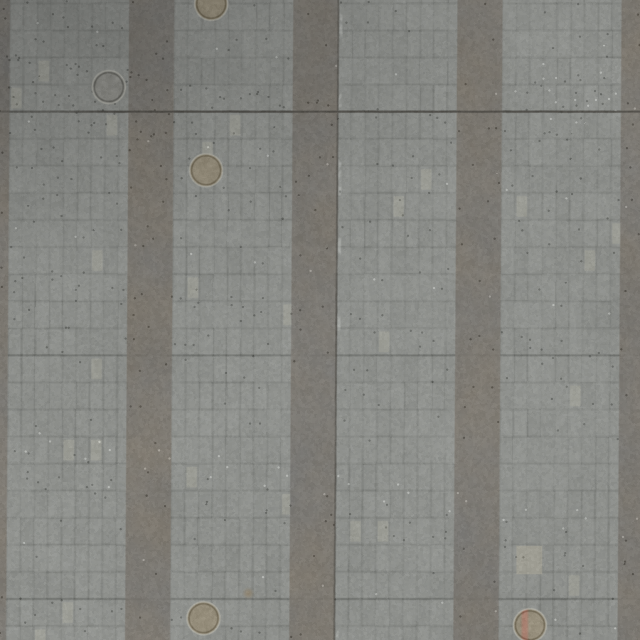
Give the GLSL for this texture, as a WebGL 1 fragment shader.

```glsl
precision highp float;
uniform vec2 u_resolution;

float hash(vec2 p) {
  return fract(sin(dot(p, vec2(41.3, 289.1))) * 4375.85);
}

// Cellular noise: x = distance to the nearest point, y = its random value
vec2 cells(vec2 p) {
  vec2 nearest = vec2(9.0, 0.0);
  for (int j = -1; j <= 1; j++)
    for (int i = -1; i <= 1; i++) {
      vec2 c = floor(p) + vec2(i, j);
      float d = length(c + vec2(hash(c), hash(c + 17.0)) - p);
      if (d < nearest.x) nearest = vec2(d, hash(c + 5.3));
    }
  return nearest;
}

// Layered sines, about -1 to 1
float mottle(vec2 p) {
  float sum = 0.0, amp = 0.5;
  for (int i = 0; i < 5; i++) {
    sum += amp * sin(p.x + 1.7 * sin(p.y * 0.8)) * sin(p.y + 1.3 * sin(p.x * 0.7));
    p = mat2(1.5, 1.1, -1.1, 1.5) * p + 2.3;
    amp *= 0.65;
  }
  return sum;
}

float line(float d, float halfWidth, float soft) {
  return 1.0 - smoothstep(halfWidth - soft, halfWidth + soft, abs(d));
}

// Signed distance to the nearest whole number
float toJoint(float x) {
  return fract(x + 0.5) - 0.5;
}

void main() {
  vec2 p = gl_FragCoord.xy / u_resolution;
  float px = 1.0 / min(u_resolution.x, u_resolution.y);
  float soft = max(px, 0.0012);
  float cloud = mottle(p * 9.0);

  // Slightly leaning strips, each starting with a dark band
  float s = (p.x - 0.0065 * p.y - 0.1953) / 0.2565;
  float strip = floor(s);
  float across = fract(s);
  float band = smoothstep(-soft, soft, toJoint(s) * 0.2565)
             * (1.0 - smoothstep(-soft, soft, (across - 0.275) * 0.2565));
  if (across > 0.5) band = smoothstep(-soft, soft, (across - 1.0) * 0.2565);
  float paved = 1.0 - band;

  // Upright bricks, stacked in line
  vec2 grid = vec2((across - 0.275) * 12.0, (p.y - 0.8255) / 0.0423);
  vec2 brick = floor(grid) + vec2(strip * 12.0, 0.0);
  float tone = hash(brick + 3.0) - 0.5;
  vec3 color = mix(vec3(0.548, 0.556, 0.542), vec3(0.478, 0.465, 0.44), band);
  color += tone * mix(0.022, 0.008, band);

  // Worn joints, with a stronger course every nine rows
  vec2 gap = vec2(toJoint(grid.x) * 0.0214, toJoint(grid.y) * 0.0423);
  float wear = 0.65 + 0.5 * mottle(p * 17.0 + 4.0);
  float upright = line(gap.x, 0.0018, 0.0017) * (0.25 + hash(brick + 8.0));
  float level = line(gap.y, 0.0018, 0.0017) * (0.6 + 0.5 * hash(brick + 11.0));
  float course = line(toJoint(grid.y / 9.0) * 0.3807, 0.0015, soft);
  color -= paved * (0.052 * upright * wear + 0.052 * level * (0.4 + 0.6 * wear));
  color -= (0.05 * paved + 0.015) * course;

  // Replaced pale bricks, more of them at the lower left
  float inset = line(gap.x, 0.0025, soft) + line(gap.y, 0.005, soft);
  float paleChance = 0.008 + 0.035 * (1.0 - smoothstep(0.1, 0.3, p.x)) * step(p.y, 0.6);
  float pale = step(1.0 - paleChance, hash(brick + 29.0)) * paved;
  color = mix(color, vec3(0.63, 0.63, 0.59), 0.55 * pale * clamp(1.0 - inset, 0.0, 1.0));
  vec2 slab = abs(p - vec2(0.827, 0.125)) - vec2(0.019, 0.021);
  color = mix(color, vec3(0.64, 0.63, 0.58), 0.75 * line(max(max(slab.x, slab.y), 0.0), 0.001, soft));

  // Soiling, brown tint on the bands and a rusty stain
  color += 0.014 * cloud;
  color += vec3(0.012, 0.002, -0.012) * band * mottle(p * 13.0 + 7.0);
  color = mix(color, vec3(0.56, 0.48, 0.36), 0.5 * line(length(p - vec2(0.388, 0.073)), 0.006, 0.005));

  // Specks: dark pits and small bright chips, crowded at the upper right
  vec2 speck = cells(p * 75.0);
  float chipped = exp(-200.0 * dot(p - vec2(0.9, 0.835), (p - vec2(0.9, 0.835)) * vec2(0.7, 1.6)));
  float soiled = exp(-9.0 * dot(p - vec2(0.05, 0.9), p - vec2(0.05, 0.9)));
  float dot1 = 1.0 - smoothstep(0.06, 0.2, speck.x);
  color -= 0.13 * dot1 * step(0.95 - 0.3 * chipped - 0.15 * soiled, speck.y);
  color += 0.14 * dot1 * step(speck.y, 0.012 + 0.15 * chipped);

  // Main expansion joints
  float ragged = 0.0004 * mottle(p * 90.0);
  float mainLevel = line(p.y - 0.8255 + ragged, 0.0016, soft);
  mainLevel *= 0.55 + 0.45 * smoothstep(0.08, 0.18, p.x);
  float mainUpright = line((s - 1.275) * 0.2565 + ragged, 0.0014, soft);
  color = mix(color, vec3(0.29, 0.28, 0.26), 0.8 * max(mainLevel, mainUpright * (0.75 + 0.25 * cloud)));
  float edgeChip = line((s - 1.275) * 0.2565 - 0.004, 0.0025, soft) * smoothstep(0.25, 0.6, mottle(p * 30.0));
  color += 0.09 * edgeChip;

  // Round inlaid lights with a pale rim
  for (int i = 0; i < 5; i++) {
    float n = float(i);
    float x = i == 1 ? 0.17 : 0.33 - 0.004 * n + (i == 4 ? 0.514 : 0.0);
    float y = i < 3 ? 0.994 - 0.13 * n : 0.067 - 0.011 * n;
    vec2 q = p - vec2(x, y);
    float r = length(q);
    vec3 lens = i == 1 ? vec3(0.54, 0.54, 0.52) : vec3(0.57, 0.54, 0.47);
    lens += 0.03 * mottle(q * 150.0 + n);
    if (i == 4) lens += vec3(0.07, -0.05, -0.04) * line(q.x + 0.008, 0.005, 0.003);
    color = mix(color, lens, line(r, 0.026, soft));
    color -= 0.13 * line(r - 0.0225, 0.0012, soft);
    color = mix(color, vec3(0.68, 0.68, 0.65), 0.8 * line(r - 0.0258, 0.0011, soft));
  }

  // Fine grain and shade towards the upper left
  color += 0.03 * (cells(p * 260.0).y - 0.5) + 0.02 * (cells(p * 130.0).y - 0.5);
  vec2 fromCorner = p - vec2(0.0, 1.05);
  color *= 1.02 - 0.2 * exp(-4.0 * dot(fromCorner, fromCorner * vec2(0.7, 2.0)));
  gl_FragColor = vec4(clamp(color, 0.0, 1.0), 1.0);
}
```
